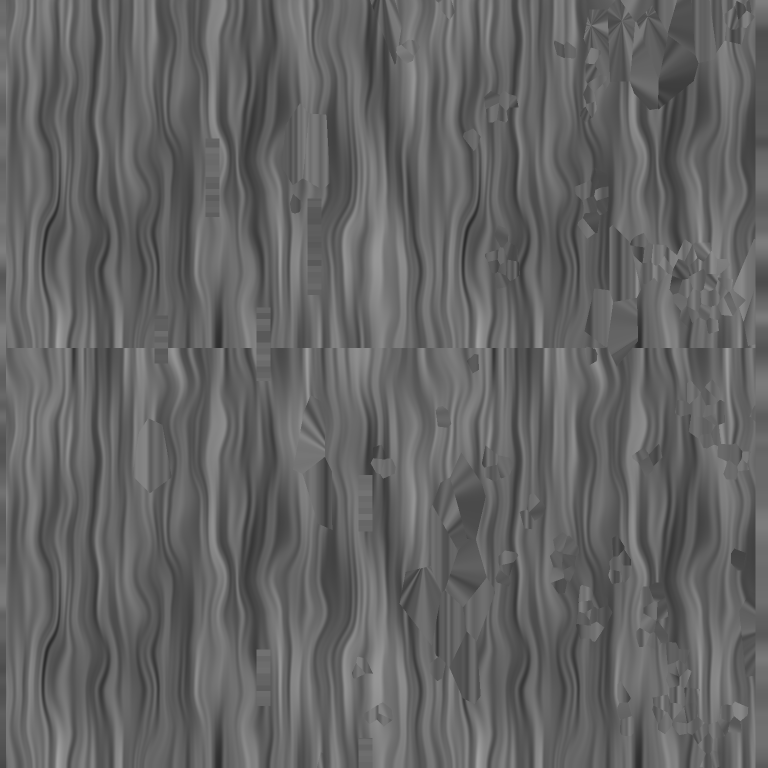
Reproduce this texture procedurally as a WebGL 2 fragment shader.

```glsl
#version 300 es
precision highp float;
// Grey wood grain: stretched noise bent by a slower warp, on a repeating tile.
// Angular cells, narrow strips and the side borders break the grain up with
// smeared fans and bands. Four samples per pixel smooth the hard edges.

uniform vec2 u_resolution;
out vec4 fragColor;

float hash(vec2 p) {
    return fract(sin(dot(p, vec2(127.1, 311.7))) * 43758.5);
}

// Value noise that repeats along x after a whole number of cells.
float noise(vec2 p, float period) {
    vec2 cell = floor(p), f = fract(p);
    f = f * f * (3.0 - 2.0 * f);
    float left = mod(cell.x, period), right = mod(cell.x + 1.0, period);
    float low = mix(hash(vec2(left, cell.y)), hash(vec2(right, cell.y)), f.x);
    float high = mix(hash(vec2(left, cell.y + 1.0)), hash(vec2(right, cell.y + 1.0)), f.x);
    return mix(low, high, f.y);
}

// Grain brightness around zero; the tile wraps in x and has a seam in y.
float grain(vec2 p) {
    vec2 u = fract(p / 0.547);
    float bend = 0.036 * (noise(u * vec2(8.0, 5.0) + 3.0, 8.0) - 0.5)
               + 0.028 * (noise(u * vec2(17.0, 11.0) + 17.0, 17.0) - 0.5);
    vec2 w = vec2(u.x + bend, u.y);
    float broad = noise(w * vec2(10.0, 3.0) + 31.0, 10.0) - 0.5;
    float streak = noise(w * vec2(25.0, 3.0) + 47.0, 25.0) - 0.5;
    float fibre = noise(w * vec2(56.0, 4.0) + 61.0, 56.0) - 0.5;
    float hair = noise(w * vec2(105.0, 5.0) + 83.0, 105.0) - 0.5;
    return 0.10 * broad + 0.11 * streak + 0.18 * fibre + 0.22 * hair;
}

// Centre of the nearest jittered cell.
vec2 nearestSite(vec2 p, vec2 scale) {
    vec2 q = p * scale, base = floor(q), best = q;
    float bestDist = 9.0;
    for (int j = -1; j <= 1; j++)
    for (int i = -1; i <= 1; i++) {
        vec2 cell = base + vec2(i, j);
        vec2 site = cell + vec2(hash(cell + 5.3), hash(cell + 9.7));
        float d = distance(q, site);
        if (d < bestDist) { bestDist = d; best = site; }
    }
    return best / scale;
}

float surface(vec2 p) {
    float shade = 0.397 + grain(p);

    // Broken patches, coarse then fine, more frequent to the right
    for (int k = 0; k < 2; k++) {
        float fine = float(k);
        vec2 site = nearestSite(p, mix(vec2(30.0, 13.0), vec2(68.0, 50.0), fine));
        float wear = noise(site * mix(vec2(10.0, 5.0), vec2(26.0, 15.0), fine) + 20.0 * fine, 999.0)
                   + 0.30 * smoothstep(0.15, 0.9, site.x);
        if (wear > 0.95 + 0.09 * fine) {
            float kind = hash(floor(site * 900.0));
            float turn = 6.283 * hash(floor(site * 700.0));
            vec2 hub = site + 0.04 * vec2(cos(turn), sin(turn));
            vec2 rim = hub + 0.05 * normalize(p - hub);
            // Either a fan around the hub or straight upright streaks
            vec2 source = kind < 0.4 ? rim : vec2(p.x + 0.1 * kind, site.y);
            shade = 0.37 + 0.04 * kind + 0.85 * grain(source);
        }
    }

    // Narrow upright strips filled with level bands
    for (int i = 0; i < 5; i++) {
        float id = float(i);
        float offset = abs(p.x - 0.21 - 0.0665 * id);
        float torn = noise(vec2(id * 7.3, p.y * 9.0), 999.0);
        if (offset < 0.009 && torn > 0.77 - 0.04 * id) {
            float band = hash(vec2(id, floor(p.y * 130.0)));
            float drift = noise(vec2(id + 40.0, p.y * 14.0), 999.0);
            shade = 0.31 + 0.08 * band + 0.1 * drift;
        }
    }

    // Borders smeared sideways
    if (p.x > 0.984 || p.x < 0.008) {
        float side = step(0.5, p.x);
        shade = 0.28 + 0.18 * noise(vec2(side * 11.0, p.y * 22.0), 999.0)
              + 0.06 * noise(vec2(side * 5.0, p.y * 70.0), 999.0);
    }
    return shade;
}

void main() {
    float total = 0.0;
    for (int j = 0; j < 2; j++)
    for (int i = 0; i < 2; i++) {
        vec2 shift = (vec2(i, j) - 0.5) * 0.5;
        total += surface((gl_FragCoord.xy + shift) / u_resolution);
    }
    fragColor = vec4(vec3(clamp(total / 4.0, 0.0, 1.0)), 1.0);
}
```
